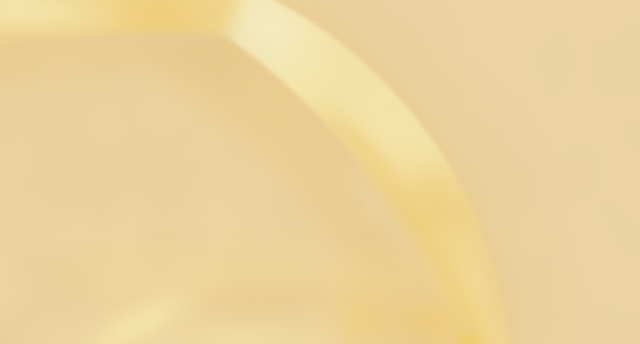
A WebGL 2 fragment shader for this background:

```glsl
#version 300 es
precision highp float;
// A soft golden ring sweeps over a warm sand backdrop.
// Two offset circles and a curved upper lip bound the band; rotated
// Gaussian glows tint its surface, the hollow and the lower reflections.

#define OUTER_CENTRE vec2(0.182, -0.159)
#define OUTER_RADIUS 1.312
#define INNER_CENTRE vec2(-0.498, -0.726)
#define INNER_RADIUS 1.990
#define EDGE_SOFTNESS 0.012
#define CLOUD_AMOUNT 0.012

uniform vec2 u_resolution;
out vec4 fragColor;

const vec3 SAND  = vec3(0.920, 0.828, 0.635);
const vec3 TAN   = vec3(0.910, 0.798, 0.565);
const vec3 HONEY = vec3(0.938, 0.842, 0.575);
const vec3 GOLD  = vec3(0.930, 0.805, 0.480);
const vec3 LEMON = vec3(0.955, 0.890, 0.660);
const vec3 CREAM = vec3(0.955, 0.915, 0.750);

float hash(vec2 cell) {
    vec3 q = fract(vec3(cell.xyx) * 0.1031);
    q += dot(q, q.yzx + 33.33);
    return fract((q.x + q.y) * q.z);
}

float noise(vec2 p) {
    vec2 cell = floor(p);
    vec2 f = fract(p);
    f = f * f * (3.0 - 2.0 * f);
    return mix(mix(hash(cell), hash(cell + vec2(1, 0)), f.x),
               mix(hash(cell + vec2(0, 1)), hash(cell + vec2(1, 1)), f.x), f.y);
}

// Gaussian spot with its own radii and tilt.
float glow(vec2 p, vec2 centre, vec2 radii, float angle) {
    float c = cos(angle), s = sin(angle);
    vec2 q = mat2(c, -s, s, c) * (p - centre) / radii;
    return exp(-dot(q, q));
}

vec3 backdrop(vec2 p, float outer) {
    float shadow = exp(-max(outer, 0.0) / 0.085);
    return mix(SAND, TAN, 0.75 * shadow);
}

vec3 hollow(vec2 p, float circle, float lip) {
    float wall = smoothstep(-0.29, -0.10, circle);
    float underLip = 0.75 * smoothstep(-0.19, -0.02, lip);
    vec3 col = mix(SAND - vec3(0.0, 0.008, 0.018), TAN, max(wall, underLip));

    // Pale strip beside the lower wall.
    col = mix(col, SAND, 0.6 * glow(p, vec2(1.10, 0.39), vec2(0.17, 0.045), -0.95));

    // Reflections along the lower edge.
    col = mix(col, HONEY, 0.35 * glow(p, vec2(0.75, 0.20), vec2(0.50, 0.09), 0.0));
    col = mix(col, TAN, 0.8 * glow(p, vec2(0.74, 0.13), vec2(0.24, 0.045), 0.0));
    col = mix(col, LEMON, 0.55 * glow(p, vec2(0.72, 0.0), vec2(0.24, 0.06), 0.0));
    col = mix(col, LEMON, 0.95 * glow(p, vec2(0.40, 0.055), vec2(0.17, 0.055), 0.52));
    return mix(col, GOLD, 0.65 * glow(p, vec2(1.06, 0.07), vec2(0.09, 0.11), 0.0));
}

vec3 band(vec2 p, float circle, float outer) {
    // Colour along the descending arm.
    vec3 col = mix(HONEY, LEMON, smoothstep(0.37, 0.62, p.y));
    col = mix(col, GOLD, 0.65 * glow(p, vec2(1.28, 0.39), vec2(0.11, 0.09), -0.9));
    col = mix(col, CREAM, 0.9 * glow(p, vec2(0.77, 0.92), vec2(0.14, 0.12), -0.6));

    // Crease near the inner wall and a muted outer rim.
    float crease = exp(-pow((circle - 0.025) / 0.045, 2.0));
    col = mix(col, GOLD, 0.65 * crease * smoothstep(0.75, 0.58, p.y));
    col = mix(col, TAN, 0.35 * smoothstep(-0.07, 0.0, outer) * smoothstep(0.6, 0.2, p.y));

    // Gilded upper-left arm with a pale end.
    vec3 upper = mix(HONEY, GOLD, glow(p, vec2(0.45, 0.95), vec2(0.19, 0.12), 0.0));
    upper = mix(upper, TAN, 0.7 * smoothstep(0.935, 0.89, p.y));
    upper = mix(upper, LEMON, glow(p, vec2(0.06, 0.975), vec2(0.21, 0.055), -0.08));
    float turn = p.x - 0.675 - 0.35 * (p.y - 0.93);
    return mix(upper, col, smoothstep(-0.055, 0.045, turn));
}

void main() {
    vec2 p = gl_FragCoord.xy / u_resolution.y;
    float outer = length(p - OUTER_CENTRE) - OUTER_RADIUS;
    float circle = length(p - INNER_CENTRE) - INNER_RADIUS;
    float lip = p.y - 0.9 + 0.17 * (p.x - 0.45) * (p.x - 0.45);
    float inner = max(circle, lip);

    // Edges blur as the ring descends.
    float blur = EDGE_SOFTNESS + 0.035 * smoothstep(0.75, 0.2, p.y);
    float inBand = smoothstep(-blur, blur, inner);
    vec3 col = mix(hollow(p, circle, lip), band(p, circle, outer), inBand);

    // Saturated pools where the arm meets the lower edge.
    col = mix(col, GOLD, 0.75 * glow(p, vec2(1.26, 0.06), vec2(0.11, 0.07), 0.0));
    col = mix(col, GOLD - vec3(0.0, 0.0, 0.12),
              0.6 * glow(p, vec2(1.355, 0.01), vec2(0.035, 0.02), 0.0));

    // Backdrop outside the ring, then faint cloudy variation.
    float outside = smoothstep(-EDGE_SOFTNESS, EDGE_SOFTNESS, outer);
    col = mix(col, backdrop(p, outer), outside);
    float cloud = noise(p * 6.0) + 0.5 * noise(p * 13.0) - 0.75;
    col += CLOUD_AMOUNT * cloud * (1.0 - 0.7 * outside);
    fragColor = vec4(col, 1.0);
}
```
